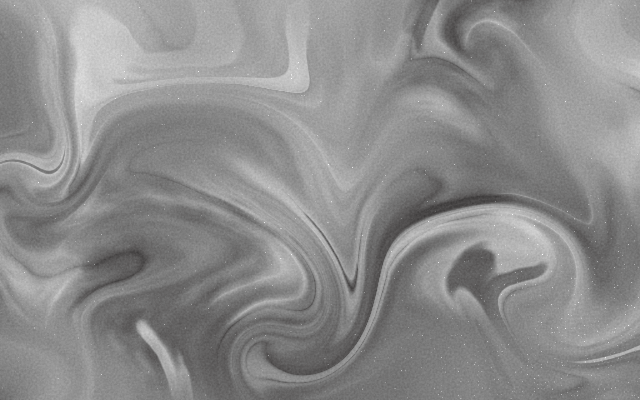
Write a WebGL 1 fragment shader that draws this texture.

```glsl
precision highp float;
uniform vec2 u_resolution;

vec2 hash2(vec2 p) {
  vec3 v = fract(vec3(p.xyx) * vec3(0.1031, 0.1030, 0.0973));
  v += dot(v, v.yzx + 33.33);
  return fract((v.xx + v.yz) * v.zy);
}

float corner(vec2 cell, vec2 offset, vec2 f) {
  return dot(hash2(cell + offset) * 2.0 - 1.0, f - offset);
}

// Gradient noise, roughly -0.6 to 0.6
float noise(vec2 p) {
  vec2 i = floor(p), f = fract(p);
  vec2 u = f * f * f * (f * (f * 6.0 - 15.0) + 10.0);
  float low = mix(corner(i, vec2(0.0), f), corner(i, vec2(1.0, 0.0), f), u.x);
  float high = mix(corner(i, vec2(0.0, 1.0), f), corner(i, vec2(1.0), f), u.x);
  return mix(low, high, u.y);
}

float fbm(vec2 p) {
  float sum = 0.0, amplitude = 1.0;
  for (int i = 0; i < 4; i++) {
    sum += amplitude * noise(p);
    p = mat2(1.6, 1.2, -1.2, 1.6) * p + 7.3;
    amplitude *= 0.48;
  }
  return sum;
}

// Chained vortices stretch and fold the plane
vec2 stir(vec2 p) {
  for (int i = 0; i < 18; i++) {
    float n = float(i);
    vec2 h = hash2(vec2(n + 3.0, 17.0));
    vec2 k = hash2(vec2(n + 41.0, 5.0));
    vec2 center = vec2(mod(n, 6.0) * 0.31, floor(n / 6.0) * 0.36 + 0.12) + (h - 0.5) * 0.3;
    float radius = mix(0.11, 0.26, k.x);
    vec2 d = p - center;
    float turn = (h.x < 0.5 ? -1.0 : 1.0) * mix(1.6, 3.1, k.y);
    float a = turn * exp(-dot(d, d) / (radius * radius));
    p = center + mat2(cos(a), sin(a), -sin(a), cos(a)) * d;
  }
  return p;
}

// Fine bright flakes, denser toward the lower right
float sparkle(vec2 p) {
  vec2 cell = floor(p * 120.0);
  vec2 h = hash2(cell + 211.0);
  vec2 k = hash2(cell + 97.0);
  float density = 0.02 + 0.25 * smoothstep(0.8, 1.6, p.x) * smoothstep(0.6, 0.0, p.y);
  float d = length(fract(p * 120.0) - 0.25 - 0.5 * h);
  return step(k.x, density) * k.y * smoothstep(0.25, 0.05, d);
}

void main() {
  vec2 p = gl_FragCoord.xy / u_resolution.y;
  vec2 q = stir(p);
  q += 0.04 * vec2(fbm(p * 5.0), fbm(p * 5.0 + 19.0));
  q = mat2(0.8, 0.6, -0.6, 0.8) * q;

  // Lively band between calm pools
  float band = abs(p.y - 0.5 - 0.12 * (p.x - 0.8));
  float lively = smoothstep(-0.12, 0.25, noise(p * 2.3 + 4.0) + 0.34 - 0.9 * band);

  // Folded sheets: slow rise to a bright rim, then a quick fall into shade
  float s = fract(fbm(q * 1.7 + 2.0) * 1.7 + 0.4);
  float sheet = s * s * smoothstep(1.0, 0.92, s);

  // Cloudy pearl, partly combed by the flow and partly curdled in pockets
  float pocket = smoothstep(-0.1, 0.2, noise(q * 2.6 + 83.0));
  float pearl = fbm(q * 8.0 + 31.0) + 1.1 * pocket * fbm(mix(p, q, 0.3) * 14.0 + 3.0);

  // Thin threads and creases that fade in and out along their length
  float thread = exp(-30.0 * abs(noise(q * 2.1 + 12.0) + 0.1 * noise(q * 6.0)));
  float crease = exp(-38.0 * abs(noise(q * 2.0 + 55.0) + 0.1 * noise(q * 6.0 + 9.0)));
  thread *= smoothstep(-0.15, 0.2, noise(p * 4.0 + 23.0));
  crease *= smoothstep(-0.2, 0.15, noise(p * 4.0 + 47.0));

  float shade = mix(0.2, 0.31, lively) * noise(q * 1.5 + 8.0) + 0.12 * (p.y - 0.5);
  shade += 0.24 * noise(p * 2.0 + 61.0) + 0.07 * noise(q * 4.5 + 70.0);
  shade += mix(0.12, 1.0, lively) * (0.36 * (sheet - 0.23) + 0.14 * pearl);
  shade += mix(0.15, 1.0, lively) * (0.24 * thread - 0.22 * crease);

  // Soft shoulders keep whites and blacks silvery
  float tone = 0.535 + shade / sqrt(1.0 + 6.0 * shade * shade);

  // Metallic grain
  tone += 0.06 * noise(p * 170.0) + 0.03 * (hash2(floor(p * 320.0)).x - 0.5);
  tone += 0.32 * sparkle(p);

  vec3 warmShade = vec3(0.006, -0.002, -0.002) * smoothstep(0.5, 0.3, tone);
  gl_FragColor = vec4(vec3(tone) + warmShade, 1.0);
}
```
